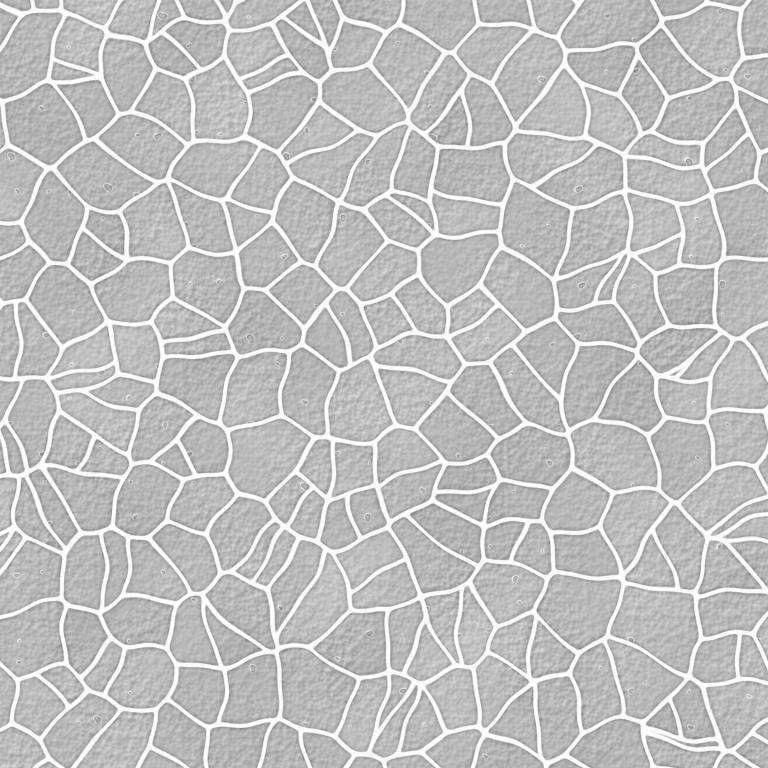
Give the GLSL for this texture, as a three.js fragment shader.

```glsl
varying vec2 vUv;

const float CELLS = 13.5;          // stones across the canvas
const float SPLIT_SHARE = 0.2;     // stones cut in two
const float LINE_HALF = 0.0027;
const float LINE_SOFT = 0.0011;
const float CORNER_ROUND = 0.05;   // in stone units
const float SHADOW_REACH = 0.0032;
const float SHADOW_DEPTH = 0.10;
const float GRAIN_FINE = 165.0;
const float GRAIN_COARSE = 85.0;
const float GRAIN_GAIN = 0.17;
const float MOTTLE_GAIN = 0.034;
const float TONE_GAIN = 0.03;      // tone shift between stones
const float PIT_GRID = 26.0;
const float PIT_SHARE = 0.27;
const float PIT_RIM = 0.0010;
const float STONE_GREY = 0.722;
const float LINE_WHITE = 0.985;
const vec2 LIGHT_DIR = vec2(-0.6, 0.8);

vec2 hash2(vec2 p) {
  vec3 q = fract(p.xyx * vec3(0.1031, 0.1030, 0.0973));
  q += dot(q, q.yzx + 33.33);
  return fract((q.xx + q.yz) * q.zy);
}

float smoothMin(float a, float b, float k) {
  float h = max(k - abs(a - b), 0.0) / k;
  return min(a, b) - h * h * k * 0.25;
}

// Layered sines, each layer bending the next; about -1 to 1
float sineClouds(vec2 p) {
  float sum = 0.0;
  float gain = 0.5;
  for (int i = 0; i < 4; i++) {
    p += 0.7 * sin(p.yx * 1.3 + float(i) * 2.1);
    sum += gain * sin(p.x) * sin(p.y + 0.6);
    p = mat2(1.36, 1.02, -1.02, 1.36) * p + 3.7;
    gain *= 0.62;
  }
  return sum;
}

// Distance to the nearest feature point
float cellular(vec2 p) {
  vec2 base = floor(p);
  float best = 4.0;
  for (int y = -1; y <= 1; y++)
    for (int x = -1; x <= 1; x++) {
      vec2 id = base + vec2(x, y);
      vec2 r = id + hash2(id + 57.0) - p;
      best = min(best, dot(r, r));
    }
  return sqrt(best);
}

// Relief of cellular noise, lit from one side
float embossedGrain(vec2 p) {
  return cellular(p) - cellular(p + 0.5 * LIGHT_DIR);
}

// x: distance to the nearest joint in stone units, y: random tone of the stone
vec2 stones(vec2 p) {
  vec2 base = floor(p);
  vec2 nearId = base;
  vec2 nearRel = vec2(4.0);
  for (int y = -2; y <= 2; y++)
    for (int x = -2; x <= 2; x++) {
      vec2 id = base + vec2(x, y);
      vec2 r = id + hash2(id) - p;
      if (dot(r, r) < dot(nearRel, nearRel)) { nearRel = r; nearId = id; }
    }
  float border = 4.0;
  for (int y = -2; y <= 2; y++)
    for (int x = -2; x <= 2; x++) {
      vec2 id = nearId + vec2(x, y);
      vec2 r = id + hash2(id) - p;
      vec2 gap = r - nearRel;
      if (dot(gap, gap) > 0.00001)
        border = smoothMin(border, dot(0.5 * (nearRel + r), normalize(gap)), CORNER_ROUND);
    }
  vec2 rnd = hash2(nearId + 19.0);
  float angle = rnd.y * 6.2832;
  if (rnd.x < SPLIT_SHARE)
    border = smoothMin(border, abs(dot(nearRel, vec2(cos(angle), sin(angle)))), CORNER_ROUND);
  return vec2(border, rnd.y - 0.5);
}

// Scattered little craters: pale rim, dark inner edge
float pits(vec2 uv) {
  vec2 id = floor(uv * PIT_GRID);
  vec2 rnd = hash2(id + 101.0);
  if (rnd.x > PIT_SHARE) return 0.0;
  vec2 r = uv - (id + 0.3 + 0.4 * hash2(id + 211.0)) / PIT_GRID;
  float angle = atan(r.y, r.x);
  float radius = mix(0.0018, 0.0055, rnd.y * rnd.y);
  radius *= 1.0 + 0.2 * sin(2.0 * angle + rnd.x * 40.0) + 0.1 * sin(3.0 * angle);
  float d = (length(r) - radius) / PIT_RIM;
  float facing = dot(normalize(r + 0.00001), LIGHT_DIR);
  return 0.15 * exp(-d * d) * (0.75 + 0.35 * facing) - 0.11 * exp(-(d + 1.8) * (d + 1.8));
}

void main() {
  // Bend the joints a little
  vec2 p = vUv * CELLS;
  p += 0.06 * sin(p.yx * 3.1 + vec2(0.4, 2.0)) + 0.022 * sin(p.yx * 7.3 + p * 2.0);
  vec2 stone = stones(p);
  float joint = stone.x / CELLS;

  // Stone surface
  float clouds = sineClouds(vUv * 13.0);
  float roughness = 0.85 + 0.5 * sineClouds(vUv * 21.0 + 8.0);
  float grain = 0.65 * embossedGrain(vUv * GRAIN_FINE) + 0.5 * embossedGrain(vUv * GRAIN_COARSE);
  float grey = STONE_GREY + MOTTLE_GAIN * clouds + TONE_GAIN * stone.y;
  grey += GRAIN_GAIN * roughness * grain + pits(vUv);

  // Shadow beside the joints, then the joints
  float outside = max(joint - LINE_HALF, 0.0) / SHADOW_REACH;
  grey -= SHADOW_DEPTH * exp(-outside * outside);
  float line = 1.0 - smoothstep(LINE_HALF - LINE_SOFT, LINE_HALF + LINE_SOFT, joint);
  grey = mix(grey, LINE_WHITE + 0.03 * grain, line);
  gl_FragColor = vec4(vec3(clamp(grey, 0.0, 1.0)), 1.0);
}
```
